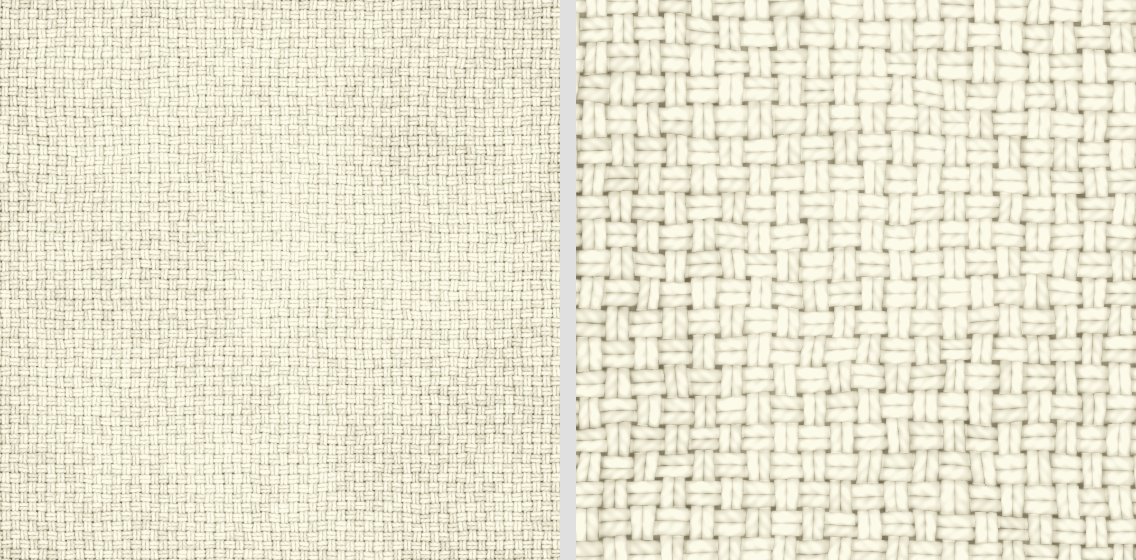
Left: the whole. Right: its middle third, enlarged.
Reproduce this texture procedurally as a WebGL 1 fragment shader.

```glsl
precision highp float;
// Cream linen in a basket weave: paired yarns over and under, with small dark holes.

uniform vec2 u_resolution;

#define CELLS vec2(60.0, 58.0)          // crossings across and down, both even
#define WARP_HALF 0.42                  // half width of a vertical pair
#define WEFT_HALF 0.46                  // half width of a horizontal pair
#define WOBBLE 0.36                     // drift of the yarns, in cells
#define YARN_VARY 0.24                  // tone change between floats
#define FIBRE 0.32                      // strength of the fine grain
#define TWIST 0.08                      // strength of the spun ridges
#define BLOTCH 0.24                     // strength of the broad stains
#define CORNER_SHADE 0.34               // soft shadow around the holes
#define LIGHT vec3(0.990, 0.980, 0.915)
#define MID vec3(0.850, 0.830, 0.735)
#define SHADOW vec3(0.440, 0.400, 0.310)

const float PI = 3.14159265;

float hash(vec2 p) {
  return fract(sin(dot(p, vec2(127.1, 311.7))) * 43758.5453);
}

// Value noise that wraps after a whole number of lattice steps
float noise(vec2 p, vec2 period) {
  vec2 i = floor(p);
  vec2 f = p - i;
  f = f * f * (3.0 - 2.0 * f);
  vec2 lo = mod(i, period);
  vec2 hi = mod(i + 1.0, period);
  return mix(mix(hash(lo), hash(vec2(hi.x, lo.y)), f.x),
             mix(hash(vec2(lo.x, hi.y)), hash(hi), f.x), f.y);
}

// One pair of yarns: returns height and tone
vec2 yarnPair(float across, float along, float over, float halfWidth, vec2 id) {
  float radius = 0.5 * halfWidth;
  float d = (abs(across) - radius) / radius;
  if (abs(d) > 1.0) return vec2(-3.0, 0.12);
  float crown = sqrt(1.0 - d * d);
  float lift = over * cos(PI * along);
  float side = step(0.0, across);
  float tone = mix(0.26, 1.0, crown) * mix(0.48, 1.0, smoothstep(-0.6, 0.7, lift));
  tone += YARN_VARY * (hash(id + 91.0 * side + 17.0) - 0.5);
  tone += TWIST * sin(2.0 * PI * (2.0 * along + 0.5 * d));
  return vec2(lift + 0.35 * crown, tone);
}

// Tone of the cloth at a point in cell units
float weave(vec2 p) {
  vec2 cell = floor(p);
  vec2 f = p - cell - 0.5;
  vec2 id = mod(cell, CELLS);
  float over = 1.0 - 2.0 * mod(id.x + id.y, 2.0);
  // Thickness swells and thins along each pair
  float warpSwell = 0.88 + 0.24 * noise(vec2(cell.x, p.y), CELLS);
  float weftSwell = 0.90 + 0.18 * noise(vec2(p.x, cell.y), CELLS);
  vec2 warp = yarnPair(f.x, f.y, over, WARP_HALF * warpSwell, id);
  vec2 weft = yarnPair(f.y, f.x, -over, WEFT_HALF * weftSwell, id + 200.0);
  float tone = warp.x > weft.x ? warp.y : weft.y;
  // Light is lost where four crossings meet
  vec2 corner = 0.5 - abs(f);
  float depth = 0.5 + noise(floor(p + 0.5), CELLS);
  return tone * (1.0 - CORNER_SHADE * depth * exp(-dot(corner, corner) * 30.0));
}

vec3 clothColour(float tone) {
  vec3 dark = mix(SHADOW, MID, clamp(2.0 * tone, 0.0, 1.0));
  return mix(dark, LIGHT, clamp(2.0 * tone - 1.0, 0.0, 1.0));
}

void main() {
  vec2 uv = gl_FragCoord.xy / u_resolution;

  // Uneven hand of the yarns
  vec2 drift = vec2(noise(uv * vec2(12.0, 7.0), vec2(12.0, 7.0)),
                    noise(uv.yx * vec2(14.0, 8.0), vec2(14.0, 8.0))) - 0.5;
  vec2 jitter = vec2(noise(uv * 40.0 + 3.0, vec2(40.0)),
                     noise(uv * 36.0 + 9.0, vec2(36.0))) - 0.5;
  vec2 p = uv * CELLS + WOBBLE * (drift + 0.6 * jitter);

  // Broad stains and fine grain
  float stain = 0.6 * noise(uv * 4.0, vec2(4.0)) + 0.4 * noise(uv * 11.0, vec2(11.0)) - 0.5;
  float grain = 0.5 * noise(uv * vec2(300.0, 170.0), vec2(300.0, 170.0))
              + 0.5 * noise(uv * vec2(150.0, 310.0), vec2(150.0, 310.0)) - 0.5;
  float surface = BLOTCH * stain + FIBRE * grain + 0.05;

  // Average 3 by 3 samples for smooth edges
  vec3 colour = vec3(0.0);
  for (int j = -1; j <= 1; j++) {
    for (int i = -1; i <= 1; i++) {
      vec2 offset = vec2(float(i), float(j)) / 3.0;
      colour += clothColour(weave(p + offset * CELLS / u_resolution) + surface);
    }
  }
  gl_FragColor = vec4(colour / 9.0, 1.0);
}
```
